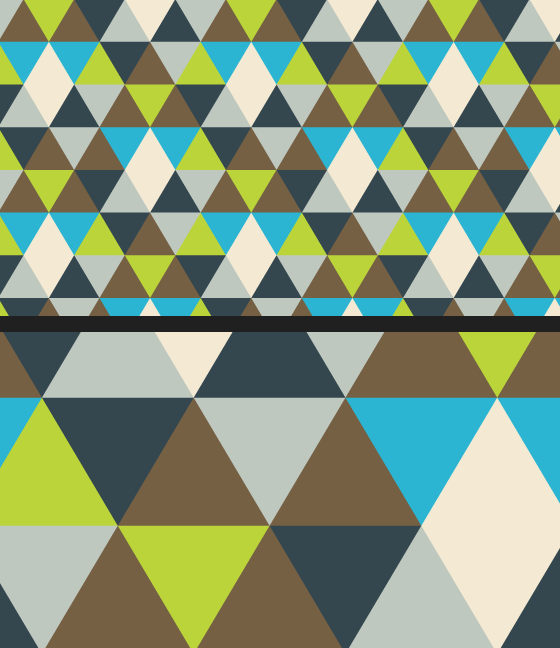
Top: the whole. Bottom: its middle third, enlarged.
Write a Shadertoy shader that draws this pattern.

```glsl
// Rows of flat triangles in six colours, grouped into cream diamonds.
// Each row pair is folded onto one triangle row, then shifted half a repeat;
// an eight-step colour cycle fills each row, and edges are supersampled.

const vec3 CREAM = vec3(0.957, 0.918, 0.827);
const vec3 GREY  = vec3(0.749, 0.784, 0.750);
const vec3 BROWN = vec3(0.460, 0.376, 0.266);
const vec3 NAVY  = vec3(0.204, 0.278, 0.310);
const vec3 GREEN = vec3(0.730, 0.831, 0.229);
const vec3 BLUE  = vec3(0.169, 0.710, 0.824);

// Sizes in units of canvas height; the anchor is a diamond's top tip
const vec2 TRIANGLE = vec2(0.1601, 0.1351);
const vec2 ANCHOR = vec2(0.1546, 0.8676);
const int SAMPLES = 4;

// Colour cycles, starting at the cream triangle
const vec3 UPPER_ROW[8] = vec3[8](CREAM, BLUE, GREEN, NAVY, BROWN, GREY, GREEN, BLUE);
const vec3 LOWER_ROW[8] = vec3[8](CREAM, NAVY, GREY, BROWN, GREEN, BROWN, NAVY, GREY);

// Index of the triangle along a row; width is 0 at the apex of even triangles
int triangleIndex(float x, float width) {
    float nearest = floor(x + 0.5);
    bool inEven = abs(x - nearest) < 0.5 * width;
    return inEven ? 2 * int(nearest) : 2 * int(floor(x)) + 1;
}

vec3 triangleColor(int index, bool lower, bool oddPair) {
    int step8 = index & 7;
    if (lower) return LOWER_ROW[step8];
    // Every second row pair swaps one green for brown
    if (oddPair && step8 == 6) return BROWN;
    return UPPER_ROW[step8];
}

vec3 pattern(vec2 p) {
    vec2 cell = vec2(p.x - ANCHOR.x, ANCHOR.y - p.y) / TRIANGLE;
    float row = floor(cell.y);
    float pair = floor(row * 0.5);
    bool lower = row - 2.0 * pair > 0.5;
    float down = cell.y - row;

    // Mirror the lower row and stagger the pairs by half a repeat
    float width = lower ? 1.0 - down : down;
    int index = triangleIndex(cell.x - 2.0 * pair, width);
    return triangleColor(index, lower, (int(pair) & 1) == 1);
}

void mainImage(out vec4 fragColor, in vec2 fragCoord) {
    // Average a grid of samples inside each pixel
    vec3 sum = vec3(0.0);
    for (int j = 0; j < SAMPLES; j++) {
        for (int i = 0; i < SAMPLES; i++) {
            vec2 offset = (vec2(i, j) + 0.5) / float(SAMPLES) - 0.5;
            sum += pattern((fragCoord + offset) / iResolution.y);
        }
    }
    fragColor = vec4(sum / float(SAMPLES * SAMPLES), 1.0);
}
```
